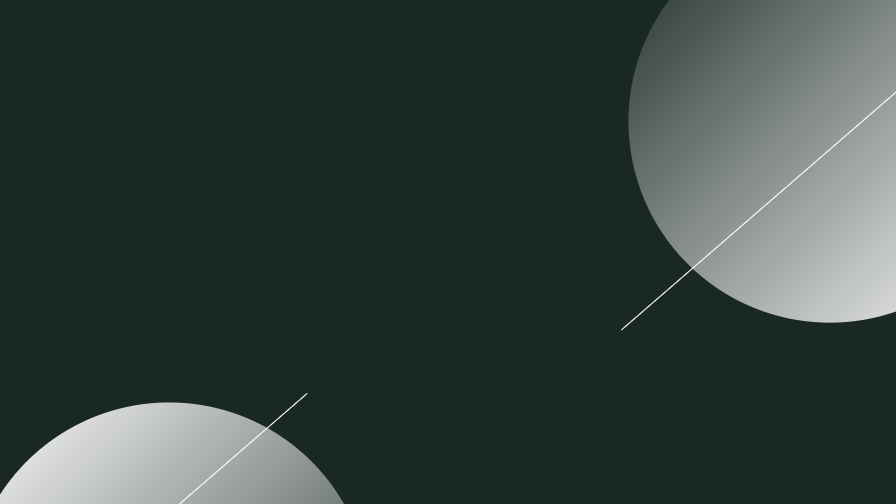
Reproduce this background procedurally as a Shadertoy shader.

```glsl
const vec3 BACKGROUND = vec3(0.100, 0.156, 0.136);
const vec3 WHITE = vec3(1.0);
const float DISC_RADIUS = 0.3995;
const float LINE_HALF_WIDTH = 0.0011;

// Antialiased coverage of a signed distance
float coverage(float dist, float pixel) {
    return clamp(0.5 - dist / pixel, 0.0, 1.0);
}

float segmentDistance(vec2 p, vec2 a, vec2 b) {
    vec2 pa = p - a, ba = b - a;
    float along = clamp(dot(pa, ba) / dot(ba, ba), 0.0, 1.0);
    return length(pa - ba * along);
}

// White disc whose opacity rises from 0 to 1 along a diagonal
vec3 addDisc(vec3 base, vec2 p, vec2 center, float radius, vec2 brightDir, float pixel) {
    vec2 q = p - center;
    float opacity = clamp(0.5 + 0.25 * dot(q, brightDir) / radius, 0.0, 1.0);
    return mix(base, WHITE, opacity * coverage(length(q) - radius, pixel));
}

vec3 addLine(vec3 base, vec2 p, vec2 a, vec2 b, float halfWidth, float pixel) {
    float dist = segmentDistance(p, a, b) - halfWidth;
    return mix(base, WHITE, coverage(dist, pixel));
}

void mainImage(out vec4 fragColor, in vec2 fragCoord) {
    float pixel = 1.0 / iResolution.y;
    vec2 p = fragCoord * pixel;
    vec3 color = BACKGROUND;

    // Upper right disc and its line
    color = addDisc(color, p, vec2(1.6465, 0.7593), DISC_RADIUS, vec2(1.0, -1.0), pixel);
    color = addLine(color, p, vec2(1.2338, 0.3461), vec2(1.9, 0.923), LINE_HALF_WIDTH, pixel);

    // Lower left disc and its line
    color = addDisc(color, p, vec2(0.3356, -0.198), DISC_RADIUS, vec2(-1.0, 1.0), pixel);
    color = addLine(color, p, vec2(0.1, -0.222), vec2(0.6088, 0.2188), LINE_HALF_WIDTH, pixel);

    fragColor = vec4(color, 1.0);
}
```
